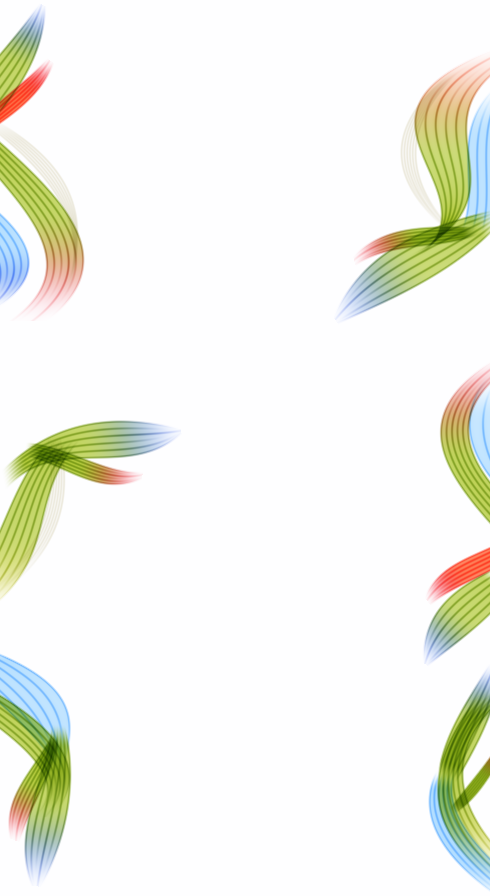
A Shadertoy shader for this background:

```glsl
const vec3 LEAF = vec3(.68, .78, .16);
const vec3 LEMON = vec3(.88, .86, .3);
const vec3 SKY = vec3(.6, .83, 1);
const vec3 BLUE = vec3(.22, .46, .95);
const vec3 ROSE = vec3(.97, .25, .37);
const vec3 FLAME = vec3(1, .4, .22);
const vec3 THREAD = vec3(.88, .86, .75);

vec2 p;
vec3 paint;
float pixel, veil;

// Cubic Bezier height at t
float bezier(vec4 c, float t) {
    float s = 1. - t;
    return s * s * (s * c.x + 3. * t * c.y) + t * t * (3. * s * c.z + t * c.w);
}

// Translucent sheet between two curves along an axis, with fine strands
void sheet(vec4 axis, vec4 a, vec4 b, vec3 root, vec3 tip) {
    vec2 span = axis.zw - axis.xy, rel = p - axis.xy;
    float len = length(span);
    vec2 dir = span / len;
    float t = dot(rel, dir) / len;
    if (t < 0. || t > 1.) return;
    float q = dot(rel, vec2(dir.y, -dir.x));
    float ea = bezier(a, t), eb = bezier(b, t);
    float inside = clamp((q - min(ea, eb)) / pixel + .5, 0., 1.)
                 * clamp((max(ea, eb) - q) / pixel + .5, 0., 1.);
    vec3 tint = mix(root, tip, smoothstep(.45, 1., t));
    float start = smoothstep(0., .15, t);
    float fill = .45 * inside * (1. - smoothstep(.65, 1., t));

    for (float i = 0.; i < 6.; i++) {
        vec4 c = mix(a, b, i / 5.);
        float e = bezier(c, t);
        float slope = (bezier(c, t + .01) - e) / (.01 * len);
        float d = (q - e) / sqrt(1. + slope * slope);
        float fade = start * (1. - smoothstep(.6, 1., t + .08 * sin(i * 2.4)));
        float line = 1. - smoothstep(0., .008 + pixel, abs(d));
        fill += .2 * inside * exp(-abs(d) * 25.) * fade;
        paint *= mix(vec3(1), tint * tint, line * fade * mix(.3, .55, veil));
    }
    paint *= mix(vec3(1), tint, min(fill, 1.) * start * veil);
}

void mainImage(out vec4 fragColor, in vec2 fragCoord) {
    // Canvas units, measured down from the top left
    vec2 uv = fragCoord / iResolution.xy;
    p = vec2(uv.x, 1. - uv.y) * vec2(4.2, 7.68);
    pixel = 7.68 / iResolution.y;
    paint = vec3(.995, .995, 1);
    veil = 1.;

    // Upper left
    sheet(vec4(-.1, 1, .34, .03), vec4(.25, .2, .05, 0), vec4(-.05, -.15, -.2, -.05), LEAF, BLUE);
    sheet(vec4(-.1, 1.12, .41, .5), vec4(.1, .1, 0, 0), vec4(0, -.08, -.15, -.06), FLAME, ROSE);
    sheet(vec4(0, 1, 0, 2.75), vec4(-.25, .4, 1.15, .4), vec4(-.4, -.1, .9, .1), LEAF, ROSE);
    sheet(vec4(0, 1.6, 0, 2.65), vec4(-.3, .2, .5, -.05), vec4(-.6, -.3, .2, -.2), SKY, BLUE);

    // Upper right
    sheet(vec4(3.5, 2.2, 3.5, .4), vec4(-.1, -.8, .8, -.8), vec4(0, -1.2, .2, -1.1), LEAF, FLAME);
    sheet(vec4(3.5, 2, 3.5, .7), vec4(-.45, -.65, -.3, -.8), vec4(-.9), SKY, SKY);
    sheet(vec4(4.25, 1.8, 2.86, 2.72), vec4(0, -.2, -.35, 0), vec4(.1, .25, .15, .06), LEAF, BLUE);
    sheet(vec4(4.1, 1.95, 3.04, 2.25), vec4(0, -.1, -.25, -.05), vec4(.05, .1, -.1, .02), LEAF, ROSE);

    // Middle left
    sheet(vec4(0, 4, 1.55, 3.68), vec4(-.05, .3, .25, 0), vec4(-.2, .2, -.35, -.03), LEAF, BLUE);
    sheet(vec4(.2, 3.9, 1.22, 4.08), vec4(.1, .15, -.05, .03), vec4(0, 0, -.25, -.02), LEAF, ROSE);
    sheet(vec4(0, 3.75, 0, 5.3), vec4(.7, .2, .55, -.2), vec4(.45, 0, .05, -.5), LEAF, LEMON);

    // Lower left
    sheet(vec4(0, 5.5, 0, 6.6), vec4(-.3, .8, .6, .55), vec4(-.6, -.2, .3, .5), SKY, SKY);
    sheet(vec4(0, 5.8, 0, 7), vec4(-.3, .5, .8, .45), vec4(-.6, -.1, .7, .3), LEAF, LEAF);
    sheet(vec4(.45, 6.2, .35, 7.6), vec4(.1, .25, .2, 0), vec4(0, 0, -.3, -.07), LEAF, BLUE);
    sheet(vec4(.5, 6.3, .12, 7.2), vec4(0, .1, 0, .05), vec4(-.05, -.05, -.25, -.03), LEAF, ROSE);

    // Middle right
    sheet(vec4(3.7, 4.7, 3.7, 3.05), vec4(-.7, -.2, .35, -.6), vec4(-1.1, -.4, .1, -.8), LEAF, ROSE);
    sheet(vec4(3.7, 4.3, 3.7, 3.2), vec4(-.7, -.3, -.2, -.5), vec4(-.9), SKY, SKY);
    sheet(vec4(4.3, 4.9, 3.63, 5.68), vec4(-.05, -.2, -.3, 0), vec4(.15, .2, .1, .04), LEAF, BLUE);
    sheet(vec4(4.3, 4.65, 3.66, 5.15), vec4(0, -.05, -.18, -.03), vec4(.15, .15, .03, .04), FLAME, ROSE);

    // Lower right
    sheet(vec4(3.7, 5.9, 3.7, 7.6), vec4(.45, 0, -.2, .6), vec4(.7, 0, .2, .9), LEAF, LEMON);
    sheet(vec4(3.7, 6.6, 3.7, 7.8), vec4(.05, -.15, .1, .75), vec4(.2, .05, .5, 1), SKY, SKY);
    sheet(vec4(3.85, 6.7, 4.25, 5.7), vec4(.1, .2, .1, .05), vec4(-.05, -.1, -.15, -.05), LEAF, BLUE);
    sheet(vec4(3.85, 6.95, 4.35, 6.25), vec4(0, 0, -.05, 0), vec4(-.05, -.15, -.1, -.05), LEAF, ROSE);

    // Loose threads
    veil = 0.;
    sheet(vec4(0, 1, 0, 2.5), vec4(-.1, .8, .7, .6), vec4(-.2, .5, .8, .55), THREAD, THREAD);
    sheet(vec4(3.5, .6, 3.5, 2.1), vec4(.4, -.25, -.2, .5), vec4(.45, -.1, -.05, .5), THREAD, THREAD);
    sheet(vec4(0, 3.7, 0, 5.1), vec4(.5, .6, .6, 0), vec4(.4, .5, .45, -.1), THREAD, THREAD);

    fragColor = vec4(paint, 1);
}
```
